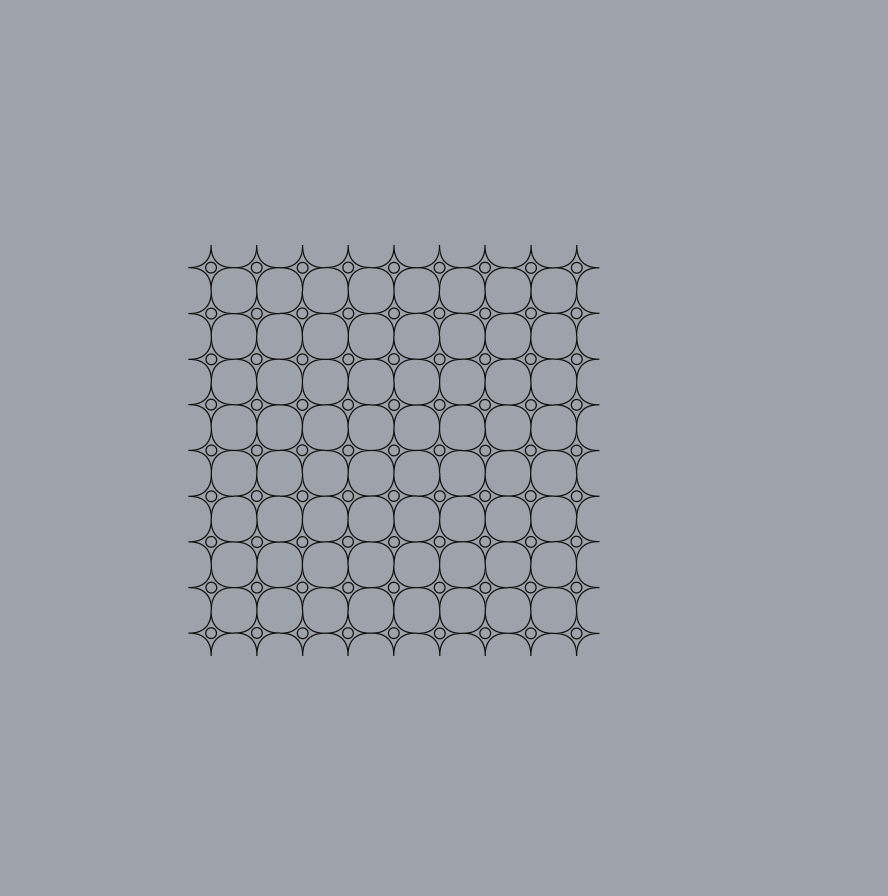
Give the GLSL for this pattern, as a Shadertoy shader.

```glsl
// Nine by nine lattice of thin four-pointed stars with ringed centres on a plain grey field.

const vec3 FIELD = vec3(0.62, 0.64, 0.67);
const vec3 INK = vec3(0.06, 0.06, 0.065);
const vec2 CENTER = vec2(0.4396, 0.4972);  // lattice centre, in canvas heights
const float PITCH = 0.05098;               // star spacing, in canvas heights
const float LAST = 4.0;                    // outermost star index on each side
const float LINE_WIDTH = 0.0014;           // in canvas heights
const float RING_RADIUS = 0.117;           // in star spacings
const float ROUNDNESS = 2.45;              // superellipse exponent of the gaps
const float WOBBLE = 0.006;                // star displacement, in star spacings

// Small repeatable displacement for each star, from layered sines.
vec2 starOffset(vec2 id, float amount) {
    vec2 slow = sin(id.yx * 2.3 + id * 4.1);
    vec2 fast = sin(id * 7.7 - id.yx * 5.9 + vec2(1.0, 2.6));
    return amount * 0.5 * (slow + fast);
}

// Approximate distance to a superellipse outline in the positive quadrant.
float superellipseLine(vec2 q, float radius, float n) {
    float len = max(pow(pow(q.x, n) + pow(q.y, n), 1.0 / n), 1e-4);
    vec2 gradient = pow(q / len, vec2(n - 1.0));
    return abs(len - radius) / max(length(gradient), 0.1);
}

// The star edges are the quarter outlines of the four surrounding gaps.
float starLine(vec2 p, float n) {
    vec2 fromGap = max(0.5 - abs(p), 0.0);
    return superellipseLine(fromGap, 0.5, n);
}

float ringLine(vec2 p, float radius) {
    return abs(length(p) - radius);
}

// Pixel coverage for a signed distance, negative inside.
float coverage(float d, float pixel) {
    return clamp(0.5 - d / pixel, 0.0, 1.0);
}

void mainImage(out vec4 fragColor, in vec2 fragCoord) {
    float pixel = 1.0 / iResolution.y;
    vec2 grid = (fragCoord * pixel - CENTER) / PITCH;

    // Nearest star and position within its cell
    vec2 id = clamp(floor(grid + 0.5), -LAST, LAST);
    vec2 p = grid - id - starOffset(id, WOBBLE);

    // Thin outlines of star and ring
    float d = min(starLine(p, ROUNDNESS), ringLine(p, RING_RADIUS)) * PITCH;
    float ink = coverage(d - 0.5 * LINE_WIDTH, pixel);

    // The lattice ends at the outer star tips, leaving a blank border that tiles
    float border = (max(abs(grid.x), abs(grid.y)) - LAST - 0.5) * PITCH;
    ink *= coverage(border, pixel);

    fragColor = vec4(mix(FIELD, INK, ink), 1.0);
}
```
